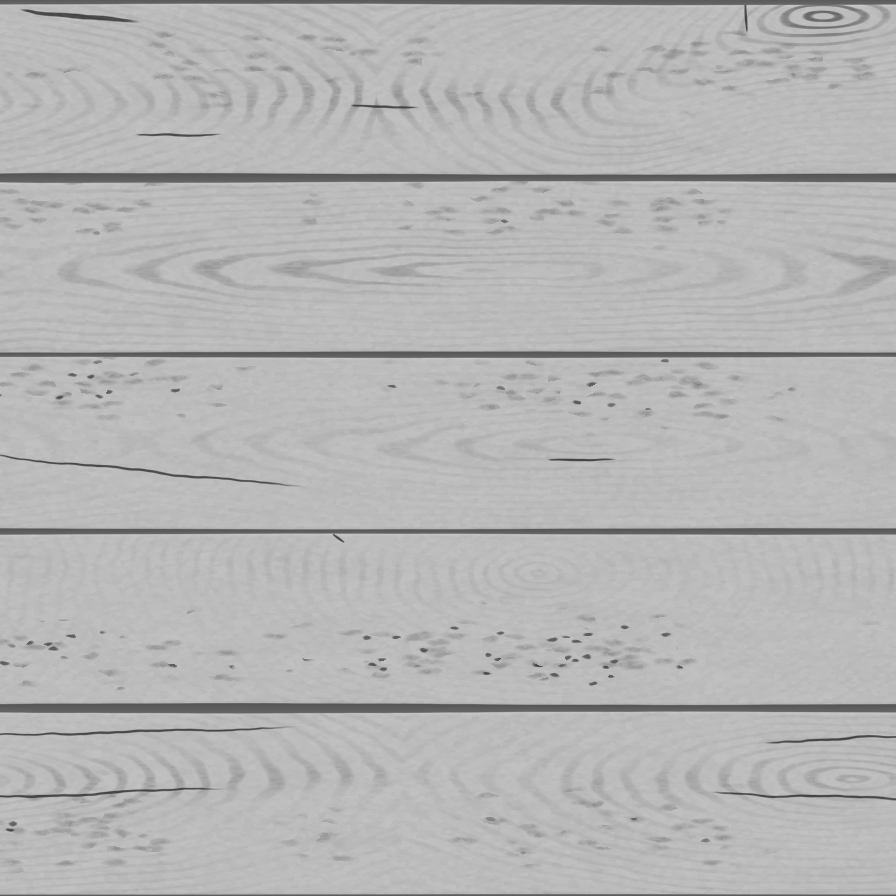
Give the GLSL for this texture map, as a Shadertoy shader.

```glsl
#define PLANK_PITCH 0.1973
#define FIRST_SEAM 0.2095
#define RING_PERIOD 0.0088
#define PAINT_TONE 0.738
#define GAP_TONE 0.365
#define RING_DEPTH 0.16
#define SMUDGE_DEPTH 0.15
#define PIT_DEPTH 0.36
#define CRACK_DEPTH 0.45
#define CRACK_COUNT 11

const float TAU = 6.28318;

float hash(vec2 p) {
    vec3 q = fract(p.xyx * 0.1031);
    q += dot(q, q.yzx + 33.33);
    return fract((q.x + q.y) * q.z);
}

// Cellular noise: distance to the nearest point and that cell's random value
vec2 cells(vec2 p) {
    vec2 base = floor(p), nearest = vec2(9.0, 0.0);
    for (int j = -1; j <= 1; j++)
    for (int i = -1; i <= 1; i++) {
        vec2 id = base + vec2(i, j);
        vec2 point = id + vec2(hash(id), hash(id + 71.3));
        float d = distance(p, point);
        if (d < nearest.x) nearest = vec2(d, hash(id + 19.7));
    }
    return nearest;
}

// Layered sines, roughly -1 to 1
float waves(vec2 p) {
    float sum = 0.0, amp = 0.5;
    for (int i = 0; i < 4; i++) {
        sum += amp * sin(p.x + 1.7 * sin(p.y));
        p = mat2(1.5, 1.1, -1.1, 1.5) * p + 1.9;
        amp *= 0.55;
    }
    return sum;
}

// Tapered, wandering split from a to b
float crack(vec2 p, vec2 a, vec2 b, float width, float aa) {
    vec2 ab = b - a;
    float t = clamp(dot(p - a, ab) / dot(ab, ab), 0.0, 1.0);
    float wander = 0.0022 * waves(p * 32.0) * min(1.0, length(ab) * 9.0);
    float d = abs(length(p - a - ab * t) + wander * sign(p.y - a.y - ab.y * t));
    float halfWidth = width * (0.35 + 0.65 * sin(t * 2.8 + 0.2));
    float ends = smoothstep(0.0, 0.08, t) * smoothstep(1.0, 0.85, t);
    return ends * (1.0 - smoothstep(halfWidth - aa, halfWidth + aa, d));
}

// Stretched growth rings, boldest along the heart of the plank
float growthRings(vec2 p, int row) {
    // centre x, centre y, stretch, strength; bottom plank first
    vec4 rings[5] = vec4[5](
        vec4(0.95, 0.130, 0.25, 0.80), vec4(0.60, 0.360, 0.45, 0.32),
        vec4(0.66, 0.503, 0.13, 0.45), vec4(0.54, 0.698, 0.10, 0.95),
        vec4(0.92, 0.890, 0.30, 1.00));
    vec4 ring = rings[row];
    if (row == 4) ring.y += 0.092 * smoothstep(0.6, 0.92, p.x);
    vec2 q = vec2(fract(p.x - ring.x + 0.5) - 0.5, p.y - ring.y);
    float radius = length(vec2(q.x * ring.z, q.y)) + 0.004 * waves(p * vec2(13.0, 38.0));
    float line = smoothstep(0.45, 1.0, 0.5 + 0.5 * sin(TAU * radius / RING_PERIOD));
    float heart = exp(-pow(q.y / 0.022, 2.0));
    float patches = smoothstep(-0.5, 0.6, waves(p * vec2(9.0, 24.0) + float(row) * 4.1));
    float streak = 0.5 + 0.5 * hash(floor(p * vec2(110.0, 420.0)));
    float knot = row == 4 ? smoothstep(0.055, 0.015, length(q * vec2(0.8, 1.2))) : 0.0;
    return line * ring.w * ((0.22 + 0.75 * heart * streak) * (0.35 + 0.65 * patches) + 1.2 * knot);
}

// Worn bands of smudges (x) and dark chips (y)
vec2 wear(vec2 p, float h, int row) {
    float bands[5] = float[5](0.36, 0.33, 0.82, 0.82, 0.65);
    float chips[5] = float[5](0.02, 0.15, 0.05, 0.02, 0.01);
    float band = exp(-pow((h - bands[row]) / 0.15, 2.0));
    band *= smoothstep(-0.6, 0.5, waves(p * vec2(11.0, 5.0) + float(row) * 2.7));
    vec2 bent = p + 0.004 * vec2(waves(p * 55.0), 0.5 * waves(p.yx * 95.0 + 3.0));
    vec2 blot = cells(bent * vec2(36.0, 125.0));
    float chosen = smoothstep(0.0, 0.12, blot.y - 0.96 + 0.5 * band);
    float rough = 0.45 + 0.55 * cells(p * vec2(150.0, 260.0)).y;
    float smudge = chosen * rough * smoothstep(0.65, 0.1, blot.x);
    vec2 chip = cells(bent * vec2(75.0, 170.0) + 13.0);
    float pit = smoothstep(0.0, 0.02, chip.y - 0.996 + chips[row] * band);
    return vec2(smudge, pit * smoothstep(0.5, 0.18, chip.x));
}

void mainImage(out vec4 fragColor, in vec2 fragCoord) {
    vec2 p = fragCoord / iResolution.xy;
    float aa = 0.8 / iResolution.y;

    // Five planks; the lowest is slightly taller
    float v = (p.y - FIRST_SEAM) / PLANK_PITCH;
    int row = int(clamp(floor(v) + 1.0, 0.0, 4.0));
    float h = row == 0 ? p.y / FIRST_SEAM : fract(v);

    // Painted surface with fine mottling
    float fine = cells(p * vec2(140.0, 250.0)).y - 0.5;
    float tone = PAINT_TONE + 0.026 * fine + 0.008 * waves(p * vec2(17.0, 80.0));
    tone -= RING_DEPTH * growthRings(p, row);
    vec2 worn = wear(p, h, row);
    tone -= SMUDGE_DEPTH * worn.x + PIT_DEPTH * worn.y;

    // Long splits: start, end
    vec4 splits[CRACK_COUNT] = vec4[CRACK_COUNT](
        vec4(-0.02, 0.493, 0.35, 0.455), vec4(0.02, 0.990, 0.16, 0.973),
        vec4(0.61, 0.488, 0.69, 0.487), vec4(-0.04, 0.179, 0.34, 0.188),
        vec4(-0.04, 0.109, 0.26, 0.121), vec4(0.79, 0.115, 1.04, 0.107),
        vec4(0.85, 0.172, 1.04, 0.179), vec4(0.15, 0.850, 0.25, 0.850),
        vec4(0.832, 0.999, 0.834, 0.962), vec4(0.371, 0.404, 0.385, 0.394),
        vec4(0.39, 0.882, 0.47, 0.880));
    float split = 0.0;
    for (int i = 0; i < CRACK_COUNT; i++) {
        float width = i == 1 ? 0.0024 : 0.0013;
        split = max(split, crack(p, splits[i].xy, splits[i].zw, width, aa));
    }
    tone = max(tone - CRACK_DEPTH * split, 0.27);

    // Seams of uneven width, with a lit lip underneath
    float seam = clamp(floor(v + 0.5), -1.0, 4.0);
    float seamY = seam < 0.0 ? 0.0005 : FIRST_SEAM + seam * PLANK_PITCH;
    float halfWidths[6] = float[6](0.0012, 0.0047, 0.0030, 0.0030, 0.0045, 0.0036);
    float halfWidth = halfWidths[int(seam) + 1];
    halfWidth *= 1.0 + 0.2 * sin(TAU * p.x + seam * 2.3) + 0.06 * waves(vec2(p.x * 30.0, seam));
    float offset = p.y - seamY;
    float edge = abs(offset) - halfWidth;
    tone += (offset < 0.0 ? 0.035 : -0.03) * smoothstep(0.004, 0.0, edge);
    float gapTone = GAP_TONE - 0.035 * clamp(offset / halfWidth, -1.0, 1.0);
    tone = mix(gapTone, tone, smoothstep(-aa, aa, edge));

    fragColor = vec4(vec3(tone), 1.0);
}
```
